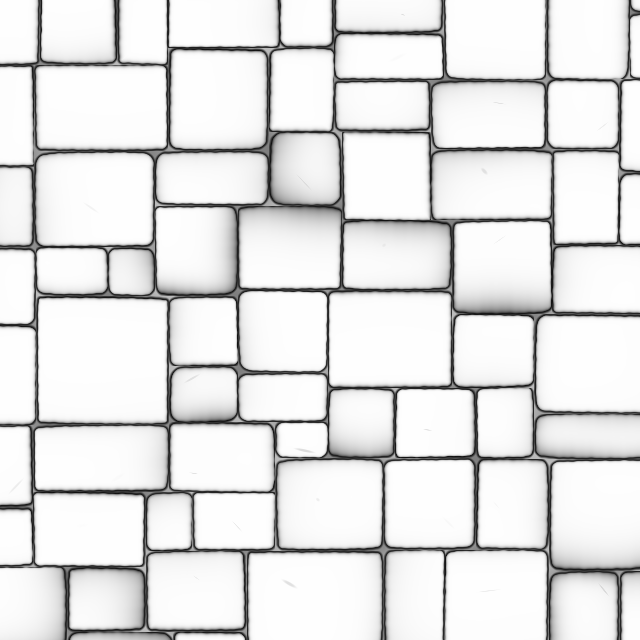
This texture map is drawn by a three.js fragment shader. Its source:

```glsl
varying vec2 vUv;

#define GRID vec2(6.6, 7.5)
#define LINE_SHIFT 0.66
#define SPLIT_CHANCE 0.6
#define SPLIT_LENGTH 0.18
#define GAP 0.0026
#define BOW 0.006
#define CORNER 0.013
#define CREASE 0.0017
#define SHADE 0.62
#define SHADE_WIDTH 0.021
#define MARK_SHADE 0.16

vec4 hash4(vec2 p) {
  vec4 q = fract(p.xyxy * vec4(0.1031, 0.1030, 0.0973, 0.1099) + 0.317);
  q += dot(q, q.wzxy + 33.33);
  return fract((q.xxyz + q.yzzw) * q.zywx);
}

// Random position of the joint that runs through a lattice vertex
float joint(vec2 v) {
  return (hash4(v + 41.0).x - 0.5) * LINE_SHIFT;
}

// Rectangle of a cell: joints alternate between level and upright
vec4 cellRect(vec2 c) {
  vec2 r = c + vec2(1.0, 0.0), u = c + vec2(0.0, 1.0), d = c + 1.0;
  bool even = mod(c.x + c.y, 2.0) < 0.5;
  vec4 shift = even
    ? vec4(joint(u), joint(c), joint(r), joint(d))
    : vec4(joint(c), joint(r), joint(d), joint(u));
  return vec4(c, d) + shift;
}

// Finds the stone around p, as low and high corner, with its seed
vec4 findStone(vec2 p, out vec2 seed) {
  vec2 g = p * GRID + vec2(0.37, 0.2);
  vec4 rect = vec4(floor(g), floor(g) + 1.0);
  seed = floor(g);
  for (int j = -1; j <= 1; j++) {
    for (int i = -1; i <= 1; i++) {
      vec2 c = floor(g) + vec2(float(i), float(j));
      vec4 r = cellRect(c);
      if (all(greaterThanEqual(g, r.xy)) && all(lessThan(g, r.zw))) {
        rect = r;
        seed = c;
      }
    }
  }
  rect = (rect - vec2(0.37, 0.2).xyxy) / GRID.xyxy;

  // Long stones may be cut in two
  vec2 size = rect.zw - rect.xy;
  vec4 h = hash4(seed + 7.0);
  if (max(size.x, size.y) > SPLIT_LENGTH && h.x < SPLIT_CHANCE) {
    vec2 axis = size.x > size.y ? vec2(1.0, 0.0) : vec2(0.0, 1.0);
    vec2 cut = rect.xy + size * mix(0.34, 0.66, h.y);
    if (dot(p - cut, axis) > 0.0) {
      rect.xy = mix(rect.xy, cut, axis);
      seed += 53.0;
    } else {
      rect.zw = mix(rect.zw, cut, axis);
    }
  }
  return rect;
}

// Faint tapered chip or scratch on some faces
float mark(vec2 p, vec2 center, vec2 halfSize, vec2 seed) {
  vec4 h = hash4(seed + 90.0), k = hash4(seed + 130.0);
  vec2 q = p - center - (h.xy - 0.5) * halfSize * 1.2;
  float a = mix(-0.9, 0.9, h.z);
  q = mat2(cos(a), -sin(a), sin(a), cos(a)) * q;
  q /= vec2(mix(0.004, 0.022, k.x), mix(0.0012, 0.004, k.y * k.y));
  return step(h.w, 0.45) * k.z * (1.0 - smoothstep(0.3, 1.0, length(q)));
}

void main() {
  vec2 p = vUv, seed;
  vec4 rect = findStone(p, seed);
  vec2 center = 0.5 * (rect.xy + rect.zw);
  vec2 halfSize = 0.5 * (rect.zw - rect.xy);
  vec2 q = (p - center) / halfSize;

  // Per-edge values, ordered left, right, bottom, top
  vec4 ha = hash4(seed + 11.0), hb = hash4(seed + 23.0);
  vec4 hc = hash4(seed + 37.0), hd = hash4(seed + 61.0);
  vec4 along = q.yyxx;
  vec4 inset = GAP * (0.15 + ha) + BOW * hb * hb * along * along * along * along;
  inset += (hc - 0.5) * 0.003 * along;
  inset += 0.0003 * sin(p.yyxx * 190.0 + hd * 40.0) + 0.0002 * sin(p.yyxx * 430.0 + ha * 40.0);
  vec4 e = vec4(p - rect.xy, rect.zw - p).xzyw - inset;

  // Rounded outline, positive inside the stone
  float radius = CORNER * mix(0.25, 1.0, hash4(seed + 71.0).x);
  vec2 m = radius - vec2(min(e.x, e.y), min(e.z, e.w));
  float d = radius - length(max(m, 0.0)) - min(max(m.x, m.y), 0.0);

  // Dark crease at the rim, plus broad soft shade on a few edges
  vec4 near = exp((min(min(e.x, e.y), min(e.z, e.w)) - e) / 0.003);
  float depth = dot(near, mix(vec4(0.5), vec4(0.98), hc)) / dot(near, vec4(1.0));
  float width = CREASE * dot(near, 0.5 + hd) / dot(near, vec4(1.0));
  float face = 1.0 - depth * exp(-max(d, 0.0) / width);
  vec4 strength = SHADE * pow(hb, vec4(7.0)) * (0.8 + 0.2 * sin(along * 2.5 + ha * 6.3));
  vec4 soft = 1.0 - strength * exp(-max(e, 0.0) / (0.004 + SHADE_WIDTH * hd));
  face *= soft.x * soft.y * soft.z * soft.w;
  face -= MARK_SHADE * mark(p, center, halfSize, seed);

  // Gaps lighten to dusty grey where they open up
  float dust = 0.62 + 0.12 * sin(p.x * 31.0 + 2.0 * sin(p.y * 23.0));
  float gap = mix(0.1, dust, smoothstep(0.0, 0.005, -d));
  float value = mix(gap, face, smoothstep(-0.001, 0.001, d));
  gl_FragColor = vec4(vec3(clamp(value, 0.0, 1.0) * 0.995), 1.0);
}
```
